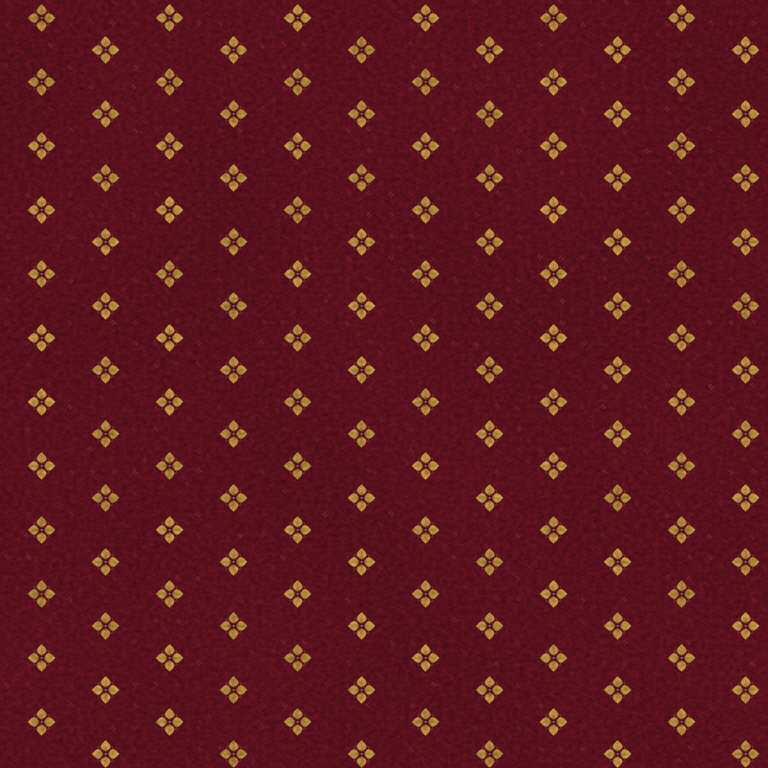
Give the GLSL for this pattern, as a three.js fragment shader.

```glsl
varying vec2 vUv;

const float PI = 3.14159265;

float hash(vec2 p, float seed) {
  vec3 q = fract(vec3(p.xyx) * vec3(0.1031, 0.1030, 0.0973) + seed * 0.137);
  q += dot(q, q.yzx + 33.33);
  return fract((q.x + q.y) * q.z);
}

vec2 gradient(vec2 cell, vec2 period, float seed) {
  float angle = 2.0 * PI * hash(mod(cell, period), seed);
  return vec2(cos(angle), sin(angle));
}

// Gradient noise that wraps after a whole number of cells
float wrappedNoise(vec2 uv, vec2 period, float seed) {
  vec2 p = uv * period;
  vec2 i = floor(p);
  vec2 f = p - i;
  vec2 u = f * f * f * (f * (f * 6.0 - 15.0) + 10.0);
  vec2 e = vec2(1.0, 0.0);
  float a = dot(gradient(i, period, seed), f);
  float b = dot(gradient(i + e.xy, period, seed), f - e.xy);
  float c = dot(gradient(i + e.yx, period, seed), f - e.yx);
  float d = dot(gradient(i + e.xx, period, seed), f - e.xx);
  return mix(mix(a, b, u.x), mix(c, d, u.x), u.y);
}

float fill(float distance, float softness) {
  return 1.0 - smoothstep(-softness, softness, distance);
}

// Pairs of slanted stitches, each with its own strength
float stitches(vec2 uv, float count, vec2 offset, float seed) {
  vec2 p = uv * count - offset;
  vec2 cell = mod(floor(p), count);
  vec2 q = fract(p) - 0.5;
  q += 0.12 * (vec2(hash(cell, seed + 1.0), hash(cell, seed + 2.0)) - 0.5);
  vec2 slant = vec2(q.x + q.y, q.x - q.y) * 0.7071;
  vec2 dash = abs(vec2(slant.x, abs(slant.y) - 0.065)) - vec2(0.075, 0.02);
  float strength = hash(cell, seed);
  return fill(max(dash.x, dash.y), 0.04) * strength * strength;
}

// Signed margin of one pointed petal: x runs along it, y across
float petal(vec2 q, float base, float tip, float halfWidth) {
  float t = clamp((q.x - base) / (tip - base), 0.0, 1.0);
  float margin = q.y - halfWidth * sin(PI * t) * (1.1 - 0.25 * t);
  return max(margin, max(base - q.x, q.x - tip));
}

vec3 drawFlower(vec3 ground, vec2 p, float tint, float grain) {
  vec3 gold = vec3(0.74, 0.58, 0.25);
  vec3 tan_ = vec3(0.68, 0.48, 0.26);
  vec3 brown = vec3(0.58, 0.36, 0.23);
  vec3 outline = vec3(0.27, 0.05, 0.08);
  vec2 a = abs(p);
  vec2 q = vec2(max(a.x, a.y), min(a.x, a.y));
  float leaf = petal(q, 0.03, 0.215, 0.075);

  // Dark rim and small loops between the petals
  vec3 color = mix(ground, outline, 0.6 * fill(leaf - 0.012, 0.02));
  float loop = abs(length(a - 0.088) - 0.026) - 0.007;
  color = mix(color, brown, 0.5 * fill(loop, 0.014));

  // Bright petal edge around a shaded vein
  float vein = fill(petal(q, 0.065, 0.155, 0.025), 0.014);
  vec3 petalColor = mix(gold, tan_, 0.8 * vein);
  petalColor = mix(petalColor, brown, fill(q.x - 0.065, 0.025));
  petalColor *= 0.95 + 0.1 * tint + 0.16 * grain;
  color = mix(color, petalColor, fill(leaf, 0.013));

  // Dark heart with a gold bead
  color = mix(color, outline, 0.75 * fill(length(p) - 0.04, 0.014));
  return mix(color, tan_, 0.85 * fill(length(p) - 0.016, 0.012));
}

void main() {
  // Mottled woven ground
  float mottle = wrappedNoise(vUv, vec2(120.0, 160.0), 1.0);
  float grain = wrappedNoise(vUv, vec2(220.0, 256.0), 2.0);
  float cloud = wrappedNoise(vUv, vec2(5.0, 4.0), 3.0);
  float weave = sin(2.0 * PI * 192.0 * vUv.y) * sin(2.0 * PI * 96.0 * vUv.x);
  float tone = 0.47 + 0.6 * mottle + 0.55 * grain + 0.2 * cloud + 0.08 * weave;
  vec3 color = mix(vec3(0.29, 0.05, 0.095), vec3(0.42, 0.075, 0.14), tone);

  // Staggered columns of flowers
  const float COLUMNS = 12.0;
  vec2 p = vUv * COLUMNS - vec2(0.15, 0.22);
  float column = mod(floor(p.x), COLUMNS);
  p.y -= 0.5 * mod(column, 2.0);
  vec2 cell = vec2(column, mod(floor(p.y), COLUMNS));
  vec2 local = fract(p) - 0.5;

  // Rose flecks on two interleaved grids, clear of the flowers
  float flecks = stitches(vUv, 36.0, vec2(0.81, 0.4), 4.0);
  flecks = max(flecks, 0.55 * stitches(vUv, 36.0, vec2(0.31, 0.9), 8.0));
  flecks *= smoothstep(0.17, 0.24, length(local));
  color = mix(color, vec3(0.62, 0.27, 0.25), 0.7 * flecks);

  color = drawFlower(color, local, hash(cell, 12.0) - 0.5, grain + mottle);
  gl_FragColor = vec4(color, 1.0);
}
```
